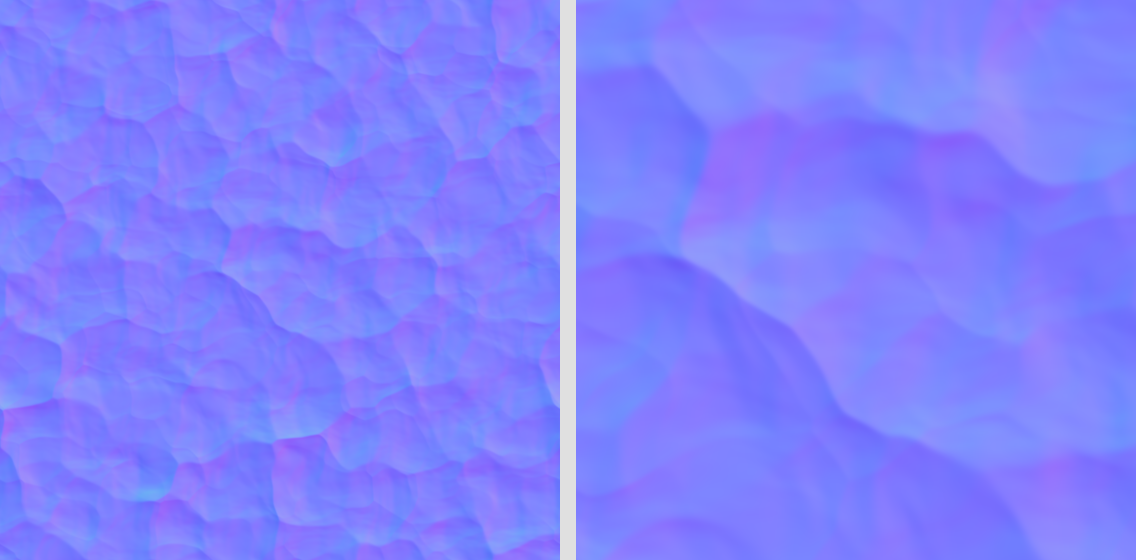
Left: the whole. Right: its middle third, enlarged.
A Shadertoy shader for this texture map:

```glsl
// Tangent-space normal map of soft, hammered hollows with fine wrinkles.

vec2 hash2(vec2 cell) {
    vec3 q = fract(cell.xyx * vec3(0.1031, 0.1030, 0.0973));
    q += dot(q, q.yzx + 33.33);
    return fract((q.xx + q.yz) * q.zy);
}

// Dot product of a random lattice gradient with the offset to it.
float cornerValue(vec2 cell, vec2 offset, vec2 period) {
    float angle = 6.2832 * hash2(mod(cell, period) + 17.0).x;
    return dot(vec2(cos(angle), sin(angle)), offset);
}

// Gradient noise that repeats after the given period.
float gradientNoise(vec2 p, vec2 period) {
    vec2 i = floor(p), f = fract(p);
    vec2 u = f * f * f * (f * (f * 6.0 - 15.0) + 10.0);
    vec2 e = vec2(1, 0);
    return mix(
        mix(cornerValue(i, f, period), cornerValue(i + e, f - e, period), u.x),
        mix(cornerValue(i + e.yx, f - e.yx, period), cornerValue(i + 1.0, f - 1.0, period), u.x),
        u.y);
}

// Bowls around jittered points, joined by a smooth minimum.
float hollows(vec2 p, vec2 period, float sharpness) {
    vec2 base = floor(p);
    float sum = 0.0;
    for (int y = -2; y <= 2; y++)
    for (int x = -2; x <= 2; x++) {
        vec2 cell = base + vec2(x, y);
        vec2 id = mod(cell, period);
        vec2 d = p - cell - 0.5 - 0.95 * (hash2(id) - 0.5);
        vec2 shape = hash2(id + 71.0);
        float bowl = dot(d, d) * mix(0.7, 1.25, shape.x) + 0.3 * shape.y;
        sum += exp(-sharpness * bowl);
    }
    return -log(sum + 1e-30) / sharpness;
}

float height(vec2 uv) {
    // Bend the cell borders.
    vec2 bend = vec2(gradientNoise(uv * 10.0, vec2(10)), gradientNoise(uv * 10.0 + 4.5, vec2(10)));
    vec2 ripple = vec2(gradientNoise(uv * 26.0, vec2(26)), gradientNoise(uv * 26.0 + 7.5, vec2(26)));
    vec2 p = uv + 0.024 * bend + 0.007 * ripple;

    // Creases fade in and out over the surface.
    float sharpness = 32.0 + 34.0 * gradientNoise(uv * 7.0 + 0.4, vec2(7));

    // Large hollows, with fainter small ones inside.
    float h = 0.094 * hollows(p * vec2(10, 10), vec2(10, 10), sharpness) / 10.0;
    h += 0.042 * hollows(p * vec2(16, 18) + 0.3, vec2(16, 18), sharpness) / 17.0;

    // Broad swell, then wrinkles running across and upward.
    h += 0.040 * gradientNoise(p * 14.0, vec2(14)) / 14.0;
    h += 0.022 * gradientNoise(p * vec2(20, 38), vec2(20, 38)) / 38.0;
    h += 0.036 * gradientNoise(p * vec2(42, 16), vec2(42, 16)) / 42.0;
    h += 0.014 * gradientNoise(p * vec2(60, 84), vec2(60, 84)) / 84.0;
    return h;
}

void mainImage(out vec4 fragColor, in vec2 fragCoord) {
    vec2 uv = fragCoord / iResolution.xy;

    // Central differences; the step also softens the creases.
    vec2 e = vec2(0.0016, 0);
    vec2 slope = vec2(height(uv + e) - height(uv - e),
                      height(uv + e.yx) - height(uv - e.yx)) / (2.0 * e.x);

    vec3 normal = normalize(vec3(-slope, 1.0));
    fragColor = vec4(0.5 + 0.5 * normal, 1.0);
}
```
